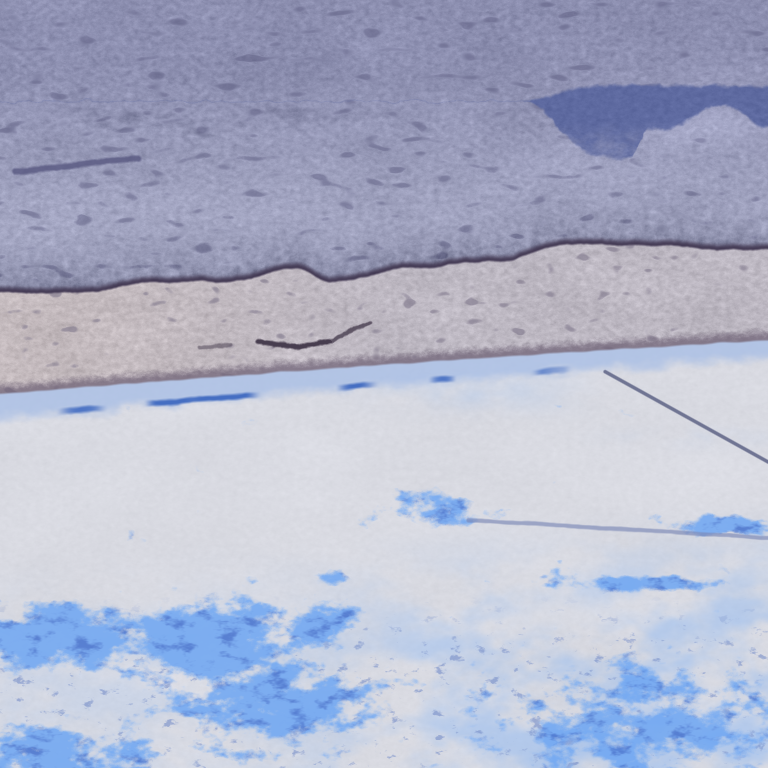
Reproduce this texture procedurally as a WebGL 1 fragment shader.

```glsl
precision highp float;
// A worn street seen at a slant: violet asphalt with a puddle, a cracked stone
// kerb, and pale pavement scuffed with blue paint. Layers are split by edge
// curves; stretched gradient noise gives the grain, flecks and torn paint.
uniform vec2 u_resolution;

vec2 hashGradient(vec2 cell) {
  vec3 h = fract(cell.xyx * vec3(.1031, .103, .0973));
  h += dot(h, h.yzx + 33.33);
  return fract((h.xx + h.yz) * h.zy) * 2. - 1.;
}

float noise(vec2 p) {
  vec2 i = floor(p), f = fract(p), e = vec2(1, 0);
  vec2 w = f * f * (3. - 2. * f);
  float a = dot(hashGradient(i), f);
  float b = dot(hashGradient(i + e), f - e);
  float c = dot(hashGradient(i + e.yx), f - e.yx);
  float d = dot(hashGradient(i + 1.), f - 1.);
  return 1.4 * mix(mix(a, b, w.x), mix(c, d, w.x), w.y);
}

float fbm(vec2 p) {
  float sum = 0., amp = .6;
  for (int i = 0; i < 4; i++) {
    sum += amp * noise(p);
    p = mat2(1.9, .5, -.5, 1.9) * p + 17.3;
    amp *= .58;
  }
  return sum;
}

// Smooth ramp that may rise or fall
float ramp(float a, float b, float x) {
  float t = clamp((x - a) / (b - a), 0., 1.);
  return t * t * (3. - 2. * t);
}

float blob(vec2 p, float x, float y, float rx, float ry) {
  vec2 q = (p - vec2(x, y)) / vec2(rx, ry);
  return exp(-dot(q, q));
}

float stroke(vec2 p, vec4 ends, float width) {
  vec2 ab = ends.zw - ends.xy, ap = p - ends.xy;
  float t = clamp(dot(ap, ab) / dot(ab, ab), 0., 1.);
  return ramp(width, width * .3, length(ap - ab * t));
}

// Height of the broken lower rim of the asphalt
float asphaltRim(float x) {
  float y = .619 + .014 * ramp(.12, .19, x) + .016 * ramp(.3, .38, x);
  y += .018 * ramp(.44, .53, x) - .016 * ramp(.39, .43, x);
  y += .009 * ramp(.54, .65, x) + .022 * ramp(.65, .74, x);
  return y - .007 * ramp(.82, .95, x) + .004 * fbm(vec2(x * 28., 3.7));
}

float kerbFoot(float x) {
  return .487 + .082 * x - .012 * x * x + .0015 * noise(vec2(x * 40., 8.2));
}

float puddle(vec2 p) {
  vec2 q = p + .007 * vec2(fbm(p * 35.), fbm(p * 38. + 9.));
  float top = .868 + .022 * ramp(.67, .78, q.x);
  float low = .868 - .074 * ramp(.68, .78, q.x) + .037 * ramp(.82, .845, q.x);
  low += .03 * ramp(.87, .93, q.x) - .026 * ramp(.94, 1., q.x);
  float torn = mix(1., .75 + .6 * fbm(p * vec2(40, 60)), ramp(.845, .81, q.y));
  return ramp(-.002, .004, min(top - q.y, q.y - low)) * clamp(torn, 0., 1.);
}

vec3 asphalt(vec2 p, float rise, float grain) {
  vec3 col = mix(vec3(.64, .65, .76), vec3(.55, .56, .69), ramp(.68, .96, p.y));
  col += .05 * fbm(p * vec2(7, 16)) + .1 * grain;
  float fleck = ramp(.3, .6, noise(p * vec2(32, 85)) + .25 * grain);
  col = mix(col, vec3(.36, .36, .5), .5 * fleck);
  col -= .12 * blob(p, .22, .84, .26, .04) * ramp(-.1, .5, fbm(p * vec2(14, 36)));
  vec2 bent = p + vec2(0, .003 * fbm(p * 40.));
  col = mix(col, vec3(.34, .34, .5), .8 * stroke(bent, vec4(.02, .776, .18, .794), .006));
  col += .08 * blob(p, .92, .835, .08, .025);
  col = mix(col, vec3(.35, .4, .62) + .05 * grain, .92 * puddle(p));
  col -= exp(-rise / .028) * (.13 + .2 * fbm(p * vec2(75, 55)));
  return mix(col, vec3(.25, .21, .31), .9 * ramp(.011, .002, rise));
}

vec3 kerb(vec2 p, float rise, float grain) {
  vec3 col = vec3(.74, .72, .76) + .05 * fbm(p * vec2(9, 18)) + .1 * grain;
  col += vec3(.03, .012, -.015) * ramp(.6, 0., p.x);
  float pit = ramp(.35, .65, noise(p * vec2(48, 85) + 5.) + .2 * grain);
  col = mix(col, vec3(.48, .45, .53), .6 * pit);
  vec2 bent = p + vec2(0, .004 * fbm(p * 45.));
  float crack = stroke(bent, vec4(.336, .555, .39, .548), .005);
  crack = max(crack, stroke(bent, vec4(.39, .548, .43, .556), .005));
  crack = max(crack, .8 * stroke(bent, vec4(.43, .556, .482, .581), .004));
  crack = max(crack, .5 * stroke(bent, vec4(.26, .547, .3, .552), .004));
  col = mix(col, vec3(.28, .24, .31), crack);
  return mix(col, vec3(.43, .38, .46), .72 * ramp(.018, .003, rise + .005 * grain));
}

// Strong torn paint
float paintDensity(vec2 p) {
  float d = blob(p, .05, .17, .15, .045) + blob(p, .28, .17, .09, .05);
  d += .8 * blob(p, .42, .19, .05, .03) + .9 * blob(p, .37, .08, .14, .05);
  d += .8 * blob(p, .06, .01, .16, .05) + .7 * blob(p, .85, .06, .22, .09);
  d += .75 * blob(p, .57, .335, .07, .025) + .95 * blob(p, .94, .316, .09, .014);
  return d + .85 * blob(p, .83, .24, .15, .012) + .7 * blob(p, .435, .248, .03, .012);
}

// Thin, soft paint
float washDensity(vec2 p) {
  float d = ramp(.29, .1, p.y - .07 * p.x) * (.3 + .5 * ramp(.35, .65, p.x));
  d += .4 * blob(p, .62, .49, .12, .025) + .3 * blob(p, .9, .43, .08, .012);
  return d * (1. - .9 * blob(p, .74, .2, .07, .025));
}

vec3 pavement(vec2 p, float drop, float grain) {
  float torn = fbm(p * vec2(20, 32));
  vec3 col = vec3(.85, .855, .885) + .025 * (fbm(p * vec2(6, 12)) + grain);
  col = mix(col, vec3(.6, .74, .94), .75 * washDensity(p) * ramp(-.35, .4, fbm(p * vec2(9, 15))));
  float cover = ramp(.36, .72, paintDensity(p) + .75 * torn + .15 * grain);
  vec3 blue = mix(vec3(.43, .65, .95), vec3(.26, .44, .81), ramp(0., .5, fbm(p * vec2(32, 60))));
  col = mix(col, blue, .85 * cover);
  float chips = ramp(.22, .5, fbm(p * vec2(48, 75) + 4.)) * ramp(.24, .14, p.y);
  col = mix(col, vec3(.46, .55, .78), .6 * chips * (1. - cover));
  // Blue gutter with a broken seam
  float gutter = .03 - .01 * p.x;
  float band = ramp(gutter + .012, gutter - .008, drop + .012 * torn);
  col = mix(col, vec3(.65, .74, .9), .75 * band);
  float seam = ramp(.006, .001, abs(drop - gutter + .003 * torn)) * ramp(.8, .65, p.x);
  col = mix(col, vec3(.27, .43, .76), seam * ramp(-.1, .25, noise(vec2(p.x * 17., 2.3))));
  // Slab joints
  col = mix(col, vec3(.39, .41, .54), .9 * stroke(p, vec4(.788, .516, 1.01, .393), .0035));
  vec2 bent = p + vec2(0, .002 * torn);
  return mix(col, vec3(.48, .53, .71), .65 * stroke(bent, vec4(.61, .323, 1.01, .299), .004));
}

void main() {
  vec2 p = gl_FragCoord.xy / u_resolution;
  float grain = fbm(p * vec2(110, 150));
  float rim = p.y - asphaltRim(p.x), foot = p.y - kerbFoot(p.x);
  vec3 col = pavement(p, -foot, grain);
  col = mix(col, kerb(p, foot, grain), ramp(-.002, .002, foot));
  col = mix(col, asphalt(p, rim, grain), ramp(-.002, .002, rim));
  gl_FragColor = vec4(clamp(col, 0., 1.), 1.);
}
```
